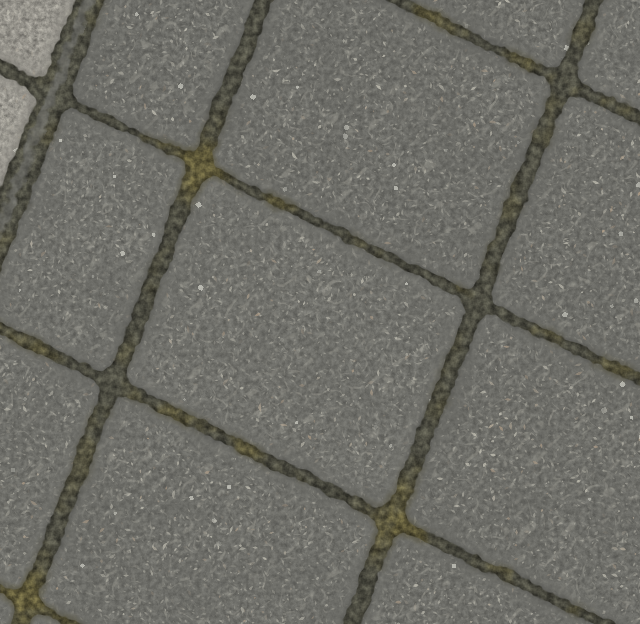
A Shadertoy shader for this texture:

```glsl
const vec3 STONE = vec3(0.425, 0.425, 0.405);
const vec3 PALE_STONE = vec3(0.58, 0.57, 0.54);
const vec3 FLAKE = vec3(0.76, 0.75, 0.70);
const vec3 WARM_FLAKE = vec3(0.70, 0.62, 0.53);
const vec3 JOINT = vec3(0.290, 0.288, 0.248);
const vec3 MOSS = vec3(0.37, 0.345, 0.215);

const float COLUMN_START = 0.4225;
const float COLUMN_PITCH = 0.532;
const float ROW_START = 0.107;
const float ROW_PITCH = 0.4185;

vec2 hash2(vec2 p) {
    vec3 q = fract(p.xyx * vec3(0.1031, 0.1030, 0.0973));
    q += dot(q, q.yzx + 33.33);
    return fract((q.xx + q.yz) * q.zy);
}

float gradientDot(vec2 corner, vec2 offset) {
    float angle = 6.2832 * hash2(corner).x;
    return dot(vec2(cos(angle), sin(angle)), offset);
}

float gradientNoise(vec2 p) {
    vec2 i = floor(p), f = fract(p);
    vec2 s = f * f * f * (f * (f * 6.0 - 15.0) + 10.0);
    vec2 e = vec2(1.0, 0.0);
    float low = mix(gradientDot(i, f), gradientDot(i + e, f - e), s.x);
    float high = mix(gradientDot(i + e.yx, f - e.yx), gradientDot(i + 1.0, f - 1.0), s.x);
    return mix(low, high, s.y);
}

float fbm(vec2 p) {
    float sum = 0.0, gain = 1.0;
    for (int i = 0; i < 3; i++) {
        sum += gain * gradientNoise(p);
        p = p * 2.1 + 13.7;
        gain *= 0.55;
    }
    return sum;
}

// Angular mineral chips on a jittered grid: x = strength, y = warmth
vec2 flakes(vec2 p, float cells, float slender, float seed, float pixel) {
    vec2 g = p * cells, id = floor(g), best = vec2(0.0);
    float soft = pixel * cells;
    for (int y = -1; y <= 1; y++)
    for (int x = -1; x <= 1; x++) {
        vec2 cell = id + vec2(x, y);
        vec2 place = hash2(cell + seed), kind = hash2(cell + seed + 57.3);
        vec2 d = g - cell - place;
        float angle = 6.2832 * kind.x;
        d = mat2(cos(angle), -sin(angle), sin(angle), cos(angle)) * d;
        d.y += (place.x - 0.5) * d.x * d.x;
        float width = mix(0.10, 0.20, place.x);
        float stretch = mix(1.0, slender, place.y);
        float edge = length(vec2(d.x / stretch, d.y)) * 0.5
                   + (abs(d.x) / stretch + abs(d.y)) * 0.5 - width;
        float strength = (1.0 - smoothstep(-0.6 * soft, 0.6 * soft, edge)) * kind.y * kind.y;
        if (strength > best.x) best = vec2(strength, fract(kind.x * 7.0));
    }
    return best;
}

// Depth inside a round-cornered slab, from distances to its joint lines
float slabDepth(vec2 lineDistance, vec2 halfWidth, float radius) {
    vec2 a = radius + halfWidth - lineDistance;
    return radius - length(max(a, 0.0)) - min(max(a.x, a.y), 0.0);
}

vec3 stoneColor(vec2 p, vec3 base, float depth, float contrast, float pixel) {
    float grain = fbm(p * 115.0), cloud = fbm(p * 9.0 + 4.0);
    float worn = mix(0.35, 1.0, smoothstep(0.0, 0.035, depth)) * (0.95 + 0.3 * cloud);
    vec3 color = base * (1.0 + 0.23 * contrast * grain * worn + 0.03 * cloud);
    // Pale fibres, then chips of two sizes
    float fibre = smoothstep(0.12, 0.5, gradientNoise(p * 88.0 + 2.0 * gradientNoise(p * 45.0)));
    color = mix(color, FLAKE, 0.26 * fibre * worn);
    vec2 fine = flakes(p, 110.0, 2.6, 91.0, pixel);
    color = mix(color, FLAKE, clamp(0.55 * fine.x * worn, 0.0, 1.0));
    vec2 coarse = flakes(p, 72.0, 2.8, 3.0, pixel);
    vec3 chip = mix(FLAKE, WARM_FLAKE, smoothstep(0.6, 0.95, coarse.y));
    color = mix(color, chip, clamp(0.8 * coarse.x * coarse.x * worn, 0.0, 1.0));
    // Sparse bright crystals
    vec2 spot = flakes(p, 34.0, 1.2, 211.0, pixel);
    return mix(color, vec3(0.86, 0.86, 0.82), 0.65 * smoothstep(0.88, 0.97, spot.x));
}

vec3 jointColor(vec2 p, float depth, float moss) {
    float crumbs = fbm(p * 80.0 + 31.0);
    vec3 color = mix(JOINT, MOSS, moss) * (1.0 + 0.55 * crumbs);
    return color * mix(0.84, 1.08, smoothstep(0.0, 0.009, -depth));
}

void mainImage(out vec4 fragColor, in vec2 fragCoord) {
    float pixel = 1.0 / iResolution.y;
    vec2 p = fragCoord * pixel;

    // Skewed slab axes; columns left of the start are half as wide
    vec2 wander = 0.004 * vec2(gradientNoise(p * 9.0), gradientNoise(p * 9.0 + 40.0));
    vec2 axis = vec2(p.x + 0.392 * (1.0 - p.y), 1.0 - p.y - 0.49 * p.x) + wander;
    float columnPitch = axis.x < COLUMN_START ? 0.5 * COLUMN_PITCH : COLUMN_PITCH;
    vec2 pitch = vec2(columnPitch, ROW_PITCH);
    vec2 grid = (axis - vec2(COLUMN_START, ROW_START)) / pitch;
    vec2 slab = floor(grid), node = round(grid);
    vec2 lineDistance = abs(grid - node) * pitch / vec2(1.074, 1.114);
    float pale = step(slab.x, -1.5);

    // Ragged joints, widest beside the pale border
    float ragged = 0.0045 * fbm(p * 30.0) + 0.0035 * gradientNoise(p * 75.0);
    float rowWidth = mix(0.006, 0.010, hash2(vec2(slab.x, node.y) + 20.0).x);
    vec2 halfWidth = vec2(mix(0.0135, 0.034, pale), rowWidth);
    float depth = slabDepth(lineDistance, halfWidth, 0.023) + ragged;

    // Moss gathers at alternate crossings and trails along the joints
    float crossing = exp(-dot(lineDistance, lineDistance) / 0.0025);
    float alternate = 1.0 - mod(abs(node.x + node.y), 2.0);
    float patches = smoothstep(-0.1, 0.5, fbm(p * 11.0 + 8.0));
    float trail = patches * mix(0.3, 0.7, smoothstep(0.03, 0.0, lineDistance.y));
    float damp = crossing * alternate * step(-0.5, node.y);
    float moss = clamp(damp * (0.75 + 0.6 * fbm(p * 30.0 + 5.0)) + trail, 0.0, 0.9);

    vec3 base = mix(STONE, PALE_STONE, pale) * (0.985 + 0.03 * hash2(slab + 30.0).x);
    vec3 stone = stoneColor(p, base, depth, 1.0 + 0.5 * pale, pixel);
    stone *= mix(0.9, 1.0, smoothstep(0.0, 0.008, depth));
    stone = mix(stone, MOSS, 0.4 * moss * smoothstep(0.012, 0.0, depth));

    // Worn grey sliver in the border joint
    vec3 joint = jointColor(p, depth, moss);
    float sliver = pale * smoothstep(0.012, 0.004, abs(lineDistance.x - 0.013 + 2.0 * ragged));
    joint = mix(joint, STONE * (1.0 + 0.3 * fbm(p * 60.0)), 0.75 * sliver);

    vec3 color = mix(joint, stone, smoothstep(-pixel, pixel, depth));
    fragColor = vec4(clamp(color, 0.0, 1.0), 1.0);
}
```
